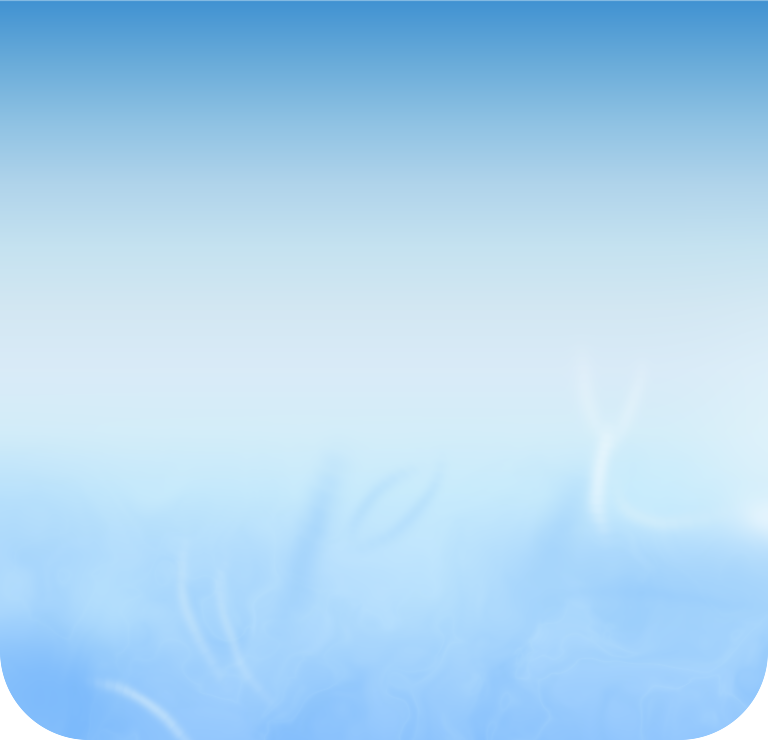
Give the GLSL for this background, as a Shadertoy shader.

```glsl
// A pale sky gradient that sinks into soft blue smoke, on a card with round lower corners.
// Evenly spaced colour stops form the sky; warped noise, soft glows and curved
// strokes build the smoke, and a distance function cuts the corners.

const float WIDTH = 1.036;          // card width, with its height as one
const float CORNER = 0.12;
const vec3 WHITE = vec3(1.0);
const vec3 PALE = vec3(0.88, 0.95, 0.98);
const vec3 ICE = vec3(0.79, 0.93, 0.99);
const vec3 AZURE = vec3(0.58, 0.79, 0.98);
const vec3 DEEP = vec3(0.44, 0.70, 0.98);

float hash(vec2 p) {
    return fract(sin(dot(p, vec2(127.1, 311.7))) * 43758.5453);
}

float noise(vec2 p) {
    vec2 i = floor(p), f = fract(p);
    f = f * f * f * (f * (f * 6.0 - 15.0) + 10.0);
    vec2 e = vec2(0.0, 1.0);
    return mix(mix(hash(i), hash(i + e.yx), f.x),
               mix(hash(i + e.xy), hash(i + e.yy), f.x), f.y);
}

float fbm(vec2 p) {
    float sum = 0.0, gain = 0.5;
    for (int i = 0; i < 4; i++) {
        sum += gain * noise(p);
        p = mat2(1.6, 1.2, -1.2, 1.6) * p + 7.3;
        gain *= 0.5;
    }
    return sum / 0.9375;
}

// Sky colour by depth: 0 at the top, 1 at the bottom
vec3 sky(float depth) {
    vec3 stops[13] = vec3[13](
        vec3(0.25, 0.57, 0.82), vec3(0.41, 0.67, 0.85), vec3(0.56, 0.76, 0.89),
        vec3(0.69, 0.83, 0.92), vec3(0.77, 0.885, 0.94), vec3(0.825, 0.905, 0.95),
        vec3(0.85, 0.92, 0.97), vec3(0.83, 0.93, 0.975), vec3(0.775, 0.915, 0.985),
        vec3(0.71, 0.87, 0.99), vec3(0.67, 0.845, 0.99), vec3(0.62, 0.81, 0.99),
        vec3(0.56, 0.77, 0.99));
    float t = clamp(depth, 0.0, 1.0) * 12.0;
    int i = min(int(t), 11);
    return mix(stops[i], stops[i + 1], t - float(i));
}

float glow(vec2 p, vec2 centre, vec2 radius) {
    vec2 q = (p - centre) / radius;
    return exp(-dot(q, q));
}

float segmentDistance(vec2 p, vec2 a, vec2 b) {
    vec2 d = b - a;
    return length(p - a - d * clamp(dot(p - a, d) / dot(d, d), 0.0, 1.0));
}

// Soft stroke along a quadratic curve, fading at both ends
float wisp(vec2 p, vec2 a, vec2 b, vec2 c, float width) {
    float ink = 0.0;
    vec2 last = a;
    for (int i = 1; i <= 14; i++) {
        float t = float(i) / 14.0;
        vec2 next = mix(mix(a, b, t), mix(b, c, t), t);
        float d = segmentDistance(p, last, next) / width;
        ink = max(ink, exp(-d * d) * sin(3.1416 * (t - 0.036)));
        last = next;
    }
    return ink;
}

void mainImage(out vec4 fragColor, in vec2 fragCoord) {
    vec2 uv = fragCoord / iResolution.xy;
    vec2 p = vec2(uv.x * WIDTH, uv.y);
    vec3 color = sky(1.0 - p.y);

    // Warped smoke, stronger toward the bottom
    vec2 warp = vec2(fbm(p * 4.0 + 3.0), fbm(p * 4.0 + 19.0)) - 0.5;
    float cloud = fbm(p * vec2(4.5, 3.0) + warp * 3.5);
    float fold = pow(1.0 - abs(2.0 * fbm(p * vec2(4.0, 2.5) + warp * 5.0 + 31.0) - 1.0), 9.0);
    float low = 1.0 - smoothstep(0.16, 0.46, p.y);
    color += low * (cloud - 0.5) * vec3(0.17, 0.10, 0.015);
    color = mix(color, ICE, low * fold * 0.14);

    // Broad patches of light and blue
    vec2 s = p + warp * 0.05;
    color = mix(color, AZURE, 0.35 * glow(s, vec2(0.0, 0.27), vec2(0.13, 0.10)));
    color = mix(color, DEEP, 0.65 * glow(s, vec2(0.05, 0.06), vec2(0.14, 0.08)));
    color = mix(color, ICE, 0.40 * glow(s, vec2(0.14, 0.18), vec2(0.06, 0.06)));
    color = mix(color, ICE, 0.35 * glow(s, vec2(0.59, 0.24), vec2(0.10, 0.11)));
    color = mix(color, AZURE, 0.55 * glow(s, vec2(0.95, 0.20), vec2(0.22, 0.065)));
    color = mix(color, ICE, 0.60 * glow(s, vec2(0.89, 0.33), vec2(0.11, 0.06)));
    color = mix(color, PALE, 0.75 * glow(s, vec2(1.05, 0.42), vec2(0.10, 0.14)));
    color = mix(color, WHITE, 0.45 * glow(s, vec2(1.04, 0.30), vec2(0.045, 0.03)));

    // Blue plumes and folds
    color = mix(color, AZURE, 0.50 * wisp(s, vec2(0.46, 0.40), vec2(0.40, 0.25), vec2(0.35, 0.11), 0.024));
    color = mix(color, AZURE, 0.30 * wisp(s, vec2(0.78, 0.37), vec2(0.77, 0.27), vec2(0.69, 0.19), 0.025));
    color = mix(color, AZURE, 0.25 * wisp(s, vec2(0.59, 0.40), vec2(0.57, 0.28), vec2(0.47, 0.26), 0.010));
    color = mix(color, AZURE, 0.25 * wisp(s, vec2(0.47, 0.27), vec2(0.48, 0.33), vec2(0.56, 0.38), 0.010));
    color = mix(color, AZURE, 0.35 * wisp(s, vec2(0.71, 0.17), vec2(0.86, 0.21), vec2(1.06, 0.17), 0.010));

    // Bright ribbons
    color = mix(color, WHITE, 0.45 * wisp(s, vec2(0.82, 0.44), vec2(0.785, 0.36), vec2(0.81, 0.26), 0.011));
    color = mix(color, WHITE, 0.20 * wisp(s, vec2(0.78, 0.55), vec2(0.77, 0.46), vec2(0.82, 0.40), 0.012));
    color = mix(color, WHITE, 0.20 * wisp(s, vec2(0.86, 0.52), vec2(0.87, 0.45), vec2(0.80, 0.39), 0.012));
    color = mix(color, PALE, 0.40 * wisp(s, vec2(0.82, 0.36), vec2(0.83, 0.25), vec2(1.0, 0.31), 0.012));
    color = mix(color, PALE, 0.32 * wisp(s, vec2(0.24, 0.28), vec2(0.21, 0.19), vec2(0.30, 0.08), 0.007));
    color = mix(color, PALE, 0.28 * wisp(s, vec2(0.29, 0.26), vec2(0.25, 0.17), vec2(0.37, 0.04), 0.007));
    color = mix(color, PALE, 0.50 * wisp(s, vec2(0.12, 0.08), vec2(0.21, 0.08), vec2(0.27, -0.02), 0.008));

    // Pale top hairline and rounded lower corners
    color = mix(color, PALE, 0.5 * smoothstep(0.9975, 1.0, p.y));
    vec2 q = vec2(abs(p.x - 0.5 * WIDTH) - 0.5 * WIDTH + CORNER, CORNER - p.y);
    float edge = length(max(q, 0.0)) - CORNER;
    color = mix(color, WHITE, smoothstep(-0.5, 0.5, edge * iResolution.y));
    fragColor = vec4(clamp(color, 0.0, 1.0), 1.0);
}
```
